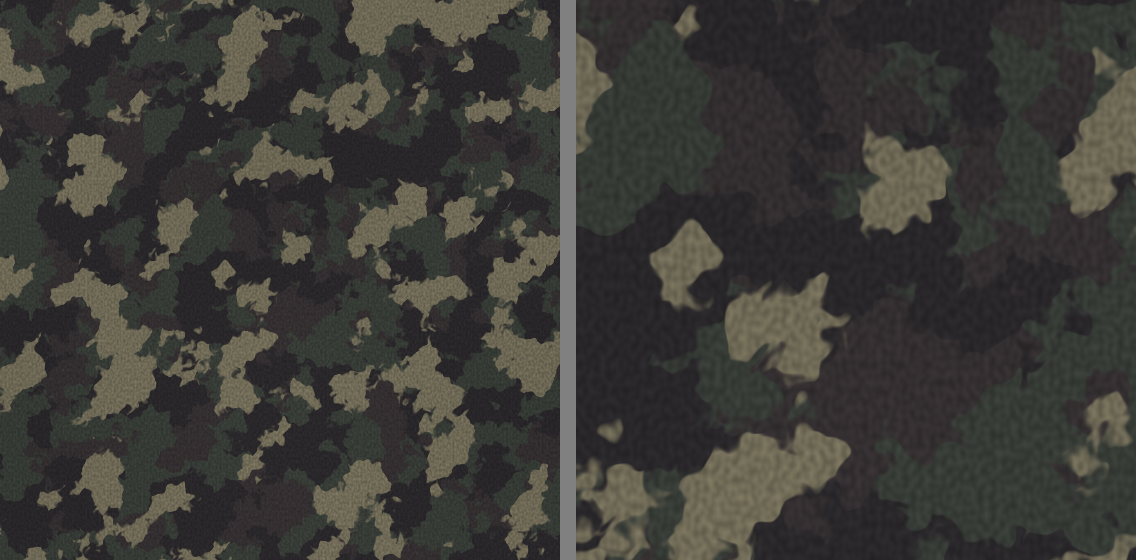
Left: the whole. Right: its middle third, enlarged.
Give the GLSL for this texture, as a WebGL 1 fragment shader.

```glsl
precision highp float;
// Woodland camouflage cloth: ragged khaki, black and brown patches on dark green.

#define KHAKI_SCALE 8.6
#define BLACK_SCALE 9.6
#define BROWN_SCALE 8.8
#define KHAKI_LEVEL 0.174
#define BLACK_LEVEL 0.055
#define BROWN_LEVEL 0.110
#define EDGE_SOFTNESS 0.034
#define RAGGEDNESS 0.010
#define GRAIN 0.24
#define RIB_COUNT 170.0

uniform vec2 u_resolution;

const vec3 GREEN = vec3(0.208, 0.228, 0.208);
const vec3 BROWN = vec3(0.198, 0.178, 0.184);
const vec3 BLACK = vec3(0.158, 0.149, 0.160);
const vec3 KHAKI = vec3(0.432, 0.411, 0.334);

// Unit gradient at a lattice point
vec2 latticeGradient(vec2 cell) {
  vec3 h = fract(cell.xyx * vec3(0.1031, 0.1030, 0.0973));
  h += dot(h, h.yzx + 33.33);
  float angle = 6.2832 * fract((h.x + h.y) * h.z);
  return vec2(cos(angle), sin(angle));
}

float gradientNoise(vec2 p) {
  vec2 cell = floor(p);
  vec2 f = p - cell;
  vec2 fade = f * f * f * (f * (f * 6.0 - 15.0) + 10.0);
  vec2 e = vec2(1.0, 0.0);
  float a = dot(latticeGradient(cell), f);
  float b = dot(latticeGradient(cell + e.xy), f - e.xy);
  float c = dot(latticeGradient(cell + e.yx), f - e.yx);
  float d = dot(latticeGradient(cell + e.xx), f - e.xx);
  return mix(mix(a, b, fade.x), mix(c, d, fade.x), fade.y);
}

// Layered noise, each octave turned to hide the lattice
float fbm(vec2 p) {
  mat2 turn = mat2(1.6, 1.2, -1.2, 1.6);
  float sum = 0.0;
  float amplitude = 1.0;
  for (int i = 0; i < 5; i++) {
    sum += amplitude * gradientNoise(p);
    p = turn * p + 17.3;
    amplitude *= 0.52;
  }
  return sum;
}

// Coverage of one printed colour
float patches(vec2 p, float scale, float level, vec2 seed) {
  float field = fbm(p * scale + seed);
  return smoothstep(-EDGE_SOFTNESS, EDGE_SOFTNESS, field - level);
}

void main() {
  vec2 uv = gl_FragCoord.xy / u_resolution.y;

  // Ragged outlines
  vec2 jitter = vec2(gradientNoise(uv * 58.0 + 5.7),
                     gradientNoise(uv * 58.0 + 91.2));
  vec2 p = uv + RAGGEDNESS * jitter;

  // Printed layers, from the ground up
  vec3 color = GREEN;
  color = mix(color, BROWN, patches(p, BROWN_SCALE, BROWN_LEVEL, vec2(31.4, 12.7)));
  color = mix(color, BLACK, patches(p, BLACK_SCALE, BLACK_LEVEL, vec2(73.1, 48.6)));
  vec2 leaning = vec2(p.x - 0.2 * p.y, 0.9 * p.y);
  color = mix(color, KHAKI, patches(leaning, KHAKI_SCALE, KHAKI_LEVEL, vec2(8.3, 64.9)));

  // Fine knit: irregular grain and faint upright ribs
  float grain = gradientNoise(uv * vec2(250.0, 190.0) + 3.1);
  float ribs = sin(6.2832 * RIB_COUNT * uv.x + 2.0 * gradientNoise(uv * 20.0));
  color *= 1.0 + GRAIN * grain + 0.015 * ribs;

  // Broad uneven light
  color *= 1.0 + 0.06 * gradientNoise(uv * 2.0 + 40.5);

  gl_FragColor = vec4(color, 1.0);
}
```
